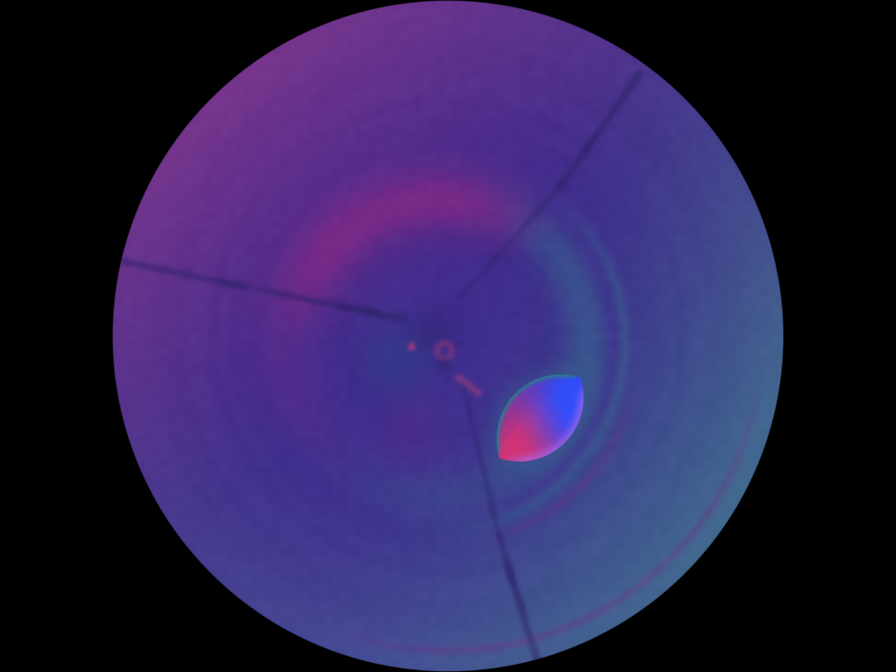
This texture map is drawn by a Shadertoy shader. Its source:

```glsl
const vec3 INDIGO  = vec3(0.245, 0.170, 0.550);
const vec3 MAGENTA = vec3(0.490, 0.155, 0.520);
const vec3 TEAL    = vec3(0.215, 0.360, 0.550);
const vec3 CRACK   = vec3(0.170, 0.130, 0.400);
const vec3 ROSE    = vec3(0.620, 0.230, 0.480);

float hash(vec2 p) {
    vec3 q = fract(vec3(p.xyx) * 0.1031);
    q += dot(q, q.yzx + 33.33);
    return fract((q.x + q.y) * q.z);
}

float noise(vec2 p) {
    vec2 i = floor(p), f = fract(p);
    f = f * f * (3.0 - 2.0 * f);
    return mix(mix(hash(i), hash(i + vec2(1, 0)), f.x),
               mix(hash(i + vec2(0, 1)), hash(i + vec2(1, 1)), f.x), f.y);
}

float bell(float d, float width) {
    d /= width;
    return exp(-d * d);
}

// Soft ring that is strongest toward one direction
float arc(vec2 p, float radius, float width, vec2 dir, float lo, float hi) {
    float len = length(p);
    float facing = dot(p / max(len, 1e-4), normalize(dir));
    return bell(len - radius, width) * smoothstep(lo, hi, facing);
}

float segment(vec2 p, vec2 a, vec2 b) {
    vec2 ab = b - a;
    float h = clamp(dot(p - a, ab) / dot(ab, ab), 0.0, 1.0);
    return length(p - a - ab * h);
}

// Thin broken line with slightly wandering edges
float crack(vec2 p, vec2 a, vec2 b, float width) {
    float wobble = (noise(p * 45.0) - 0.5) * 0.004;
    float wear = 0.45 + 0.55 * noise(p * 28.0 + 7.0);
    return bell(segment(p, a, b) + wobble, width) * wear;
}

// Pointed oval: x across, y along its axis
float vesica(vec2 p, float radius, float offset) {
    return length(vec2(abs(p.x) + offset, p.y)) - radius;
}

// Bowl tinted by the slope direction
vec3 bowl(vec2 p) {
    float warm = max(dot(p, normalize(vec2(-0.65, 0.76))), 0.0) * 2.0;
    float cool = max(dot(p, normalize(vec2(0.88, -0.48))), 0.0) * 2.0;
    float low = max(-p.y, 0.0) * 2.0;
    vec3 col = INDIGO + vec3(0.0, 0.10, 0.03) * low * low;
    col = mix(col, vec3(0.45, 0.18, 0.55), 0.95 * pow(warm, 1.35));
    col = mix(col, vec3(0.23, 0.40, 0.56), 0.95 * pow(cool, 1.5));
    return col + vec3(0.025, 0.025, 0.0) * smoothstep(0.25, 0.5, length(p));
}

vec3 addRings(vec3 col, vec2 p) {
    vec2 q = p - vec2(-0.016, -0.010);
    col = mix(col, TEAL, 0.65 * arc(q, 0.222, 0.035, vec2(0.97, 0.05), 0.15, 1.0));
    col = mix(col, TEAL, 0.30 * arc(q, 0.228, 0.035, vec2(0.45, -0.89), 0.2, 1.0));
    col = mix(col, MAGENTA, 0.88 * arc(q, 0.212, 0.046, vec2(-0.36, 0.93), 0.3, 0.95));
    col = mix(col, MAGENTA, 0.20 * arc(q, 0.225, 0.040, vec2(-1.0, 0.1), 0.3, 1.0));
    col = mix(col, INDIGO, 0.40 * arc(q, 0.262, 0.010, vec2(0.9, -0.35), 0.2, 0.9));
    col = mix(col, TEAL, 0.50 * arc(q, 0.279, 0.008, vec2(0.9, -0.35), 0.2, 0.9));
    col = mix(col, MAGENTA, 0.22 * arc(q, 0.302, 0.008, vec2(0.7, -0.7), 0.8, 1.0));
    return mix(col, MAGENTA, 0.28 * arc(p, 0.468, 0.006, vec2(0.5, -0.86), 0.55, 0.9));
}

vec3 addCracks(vec3 col, vec2 p) {
    float lines = crack(p, vec2(-0.480, 0.110), vec2(-0.065, 0.025), 0.006);
    lines = max(lines, crack(p, vec2(0.285, 0.390), vec2(0.165, 0.220), 0.006));
    lines = max(lines, 0.6 * crack(p, vec2(0.165, 0.220), vec2(0.020, 0.060), 0.005));
    lines = max(lines, 0.6 * crack(p, vec2(0.022, -0.070), vec2(0.075, -0.295), 0.005));
    lines = max(lines, crack(p, vec2(0.075, -0.295), vec2(0.135, -0.490), 0.006));
    return mix(col, CRACK, 0.75 * lines);
}

// Small marks around the hub
vec3 addHub(vec3 col, vec2 p) {
    col = mix(col, vec3(0.17, 0.25, 0.53), 0.55 * bell(length(p - vec2(-0.075, -0.035)), 0.055));
    col = mix(col, CRACK, 0.35 * bell(length(p - vec2(-0.020, 0.005)), 0.030));
    col = mix(col, MAGENTA, 0.18 * bell(length(p - vec2(-0.055, -0.140)), 0.055));
    col = mix(col, ROSE, 0.45 * bell(length(p - vec2(-0.005, -0.022)) - 0.011, 0.006));
    col = mix(col, CRACK, 0.50 * bell(length(p - vec2(-0.006, -0.042)), 0.010));
    col = mix(col, ROSE, 0.90 * bell(length(p - vec2(-0.054, -0.016)), 0.006));
    return mix(col, ROSE, 0.55 * bell(segment(p, vec2(0.016, -0.062), vec2(0.045, -0.084)), 0.006));
}

// Bright faceted oval with a teal and a lilac rim
vec3 addLens(vec3 col, vec2 p, float px) {
    vec2 q = p - vec2(0.137, -0.122);
    vec2 local = vec2(q.x - q.y, q.x + q.y) * 0.7071;
    float d = vesica(local, 0.0955, 0.0435);
    vec2 cell = (floor(local * 70.0) + 0.5) / 70.0;
    vec2 s = mix(local, cell, 0.35);
    float blue = smoothstep(-0.055, 0.050, s.y + 0.30 * s.x);
    vec3 fill = mix(vec3(0.82, 0.20, 0.46), vec3(0.19, 0.30, 0.98), blue);
    fill = mix(fill, vec3(0.36, 0.20, 0.66), 0.5 * smoothstep(0.0, -0.045, s.x));
    fill = mix(fill, vec3(0.66, 0.40, 0.90), 0.65 * bell(d, 0.010) * smoothstep(0.0, 0.03, local.x));
    fill = mix(fill, vec3(0.18, 0.47, 0.56), bell(d, 0.005) * smoothstep(0.0, -0.015, local.x));
    col = mix(col, TEAL, 0.35 * bell(max(d, 0.0), 0.018));
    return mix(col, fill, smoothstep(px, -px, d));
}

void mainImage(out vec4 fragColor, in vec2 fragCoord) {
    vec2 p = (fragCoord - 0.5 * iResolution.xy) / iResolution.y;
    float px = 1.0 / iResolution.y;
    float r = length(p);

    vec3 col = addRings(bowl(p), p);
    col += 0.012 * (noise(vec2(r * 60.0, 3.0)) - 0.5);
    col += 0.016 * (noise(p * 90.0) - 0.5);
    col = addHub(addCracks(col, p), p);
    col = addLens(col, p, px);

    col *= smoothstep(px, -px, r - 0.499);
    fragColor = vec4(col, 1.0);
}
```
